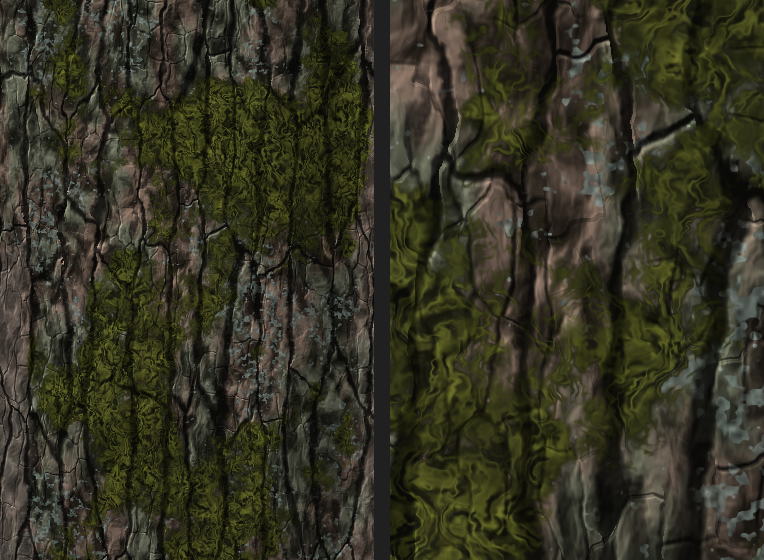
Left, the full canvas; right, a detail of the centre.
Reproduce this texture procedurally as a Shadertoy shader.

```glsl
float hash(vec2 p) {
    return fract(sin(dot(p, vec2(127.1, 311.7))) * 43758.5453);
}

float noise(vec2 p) {
    vec2 i = floor(p), f = fract(p);
    f = f * f * (3.0 - 2.0 * f);
    return mix(mix(hash(i), hash(i + vec2(1, 0)), f.x),
               mix(hash(i + vec2(0, 1)), hash(i + vec2(1, 1)), f.x), f.y);
}

float fbm(vec2 p) {
    float sum = 0.0, amp = 0.533;
    for (int i = 0; i < 4; i++) {
        sum += amp * noise(p);
        p = p * 2.03 + 17.7;
        amp *= 0.5;
    }
    return sum;
}

// Voronoi plates: x = distance to the border, y = random value of the plate
vec2 plates(vec2 p, vec2 scale) {
    vec2 q = p * scale, nearest = vec2(9), second = vec2(9);
    float id = 0.0;
    for (int j = -1; j <= 1; j++)
    for (int i = -1; i <= 1; i++) {
        vec2 cell = floor(q) + vec2(i, j);
        vec2 offset = cell + 0.15 + 0.7 * vec2(hash(cell), hash(cell + 57.3)) - q;
        if (dot(offset, offset) < dot(nearest, nearest)) {
            second = nearest;
            nearest = offset;
            id = hash(cell + 9.1);
        } else if (dot(offset, offset) < dot(second, second)) {
            second = offset;
        }
    }
    // Level borders count as farther away, so they draw as thinner cracks
    float gap = dot(second, second) - dot(nearest, nearest);
    return vec2(0.5 * gap / length((second - nearest) * scale * vec2(1, 0.45)), id);
}

// x = height, y = deep fissures, z = flaky grain, w = plate tone
vec4 bark(vec2 p) {
    p.x += 0.045 * (fbm(p * vec2(11, 5)) - 0.5) + 0.016 * (fbm(p * vec2(60, 32)) - 0.5);
    p.y += 0.05 * (fbm(p * vec2(24, 14) + 5.0) - 0.5);
    vec2 ridge = plates(p, vec2(17, 3.6));
    vec2 flake = plates(p + 3.0, vec2(38, 17));
    float width = 0.003 + 0.011 * noise(p * vec2(15, 6));
    float fissure = smoothstep(0.15 * width, width, ridge.x);
    float crack = smoothstep(0.0, 0.003, flake.x);
    crack = mix(1.0, crack, smoothstep(0.3, 0.65, noise(p * vec2(20, 12) + 31.0)));
    float grain = fbm(p * vec2(75, 36));
    float height = 0.4 * fissure + 0.25 * crack + 0.9 * grain + 0.2 * flake.y;
    return vec4(height, fissure * mix(0.45, 1.0, crack), grain,
                0.6 * ridge.y + 0.4 * flake.y);
}

void mainImage(out vec4 fragColor, in vec2 fragCoord) {
    vec2 p = fragCoord / iResolution.y;
    float side = iResolution.x / iResolution.y - p.x;
    vec4 b = bark(p);
    float relief = b.x - bark(p + vec2(-0.0016, 0.0024)).x;

    // Bare worn bark along the lower left and the right border
    float wobble = 0.04 * (fbm(p * vec2(18, 9)) - 0.5);
    float pale = smoothstep(0.065, 0.035, p.x + wobble) * smoothstep(0.62, 0.5, p.y + wobble);
    float worn = max(pale, 0.5 * smoothstep(0.05, 0.02, side + wobble));

    // Bark
    float tone = smoothstep(0.22, 0.82, b.z + 0.18 * (b.w - 0.5));
    vec3 color = mix(vec3(0.10, 0.095, 0.08), vec3(0.42, 0.40, 0.37), tone);
    float warmth = smoothstep(0.35, 0.65, fbm(p * vec2(24, 11) + 40.0));
    color *= mix(vec3(0.92, 1.0, 0.9), vec3(1.1, 0.97, 0.92), warmth);
    color = mix(color, vec3(0.36, 0.325, 0.30) * (0.5 + b.z), 0.75 * worn);
    color *= clamp(1.0 + 1.7 * relief, 0.4, 1.7);
    color *= mix(0.27, 1.0, b.y);

    // Lichen: crusty pale specks in loose colonies
    float colony = smoothstep(0.46, 0.66, fbm(p * vec2(13, 9) + 71.0));
    float speck = 0.65 * noise(p * 150.0) + 0.35 * noise(p * 330.0 + 8.0);
    float lichen = smoothstep(0.0, 0.09, speck - 0.77 + 0.24 * colony);
    lichen *= (1.0 - 0.8 * worn) * mix(0.3, 1.0, b.y);
    vec3 lichenColor = vec3(0.40, 0.45, 0.43) * (0.55 + 0.75 * noise(p * 260.0 + 3.0));
    color = mix(color, lichenColor * clamp(1.0 + relief, 0.6, 1.4), 0.75 * lichen);

    // Moss: ragged cushions of fine bent strands
    vec2 bend = vec2(fbm(p * 42.0), fbm(p * 42.0 + 23.0)) - 0.5;
    vec2 q = p + 0.045 * bend;
    float strand = 1.0 - abs(2.0 * noise(q * vec2(230, 95)) - 1.0);
    strand = 0.6 * strand + 0.4 * noise(q * vec2(330, 170) + 12.0);
    float cushion = fbm(p * vec2(8.5, 6.5) + 13.0) + 0.22 * (fbm(p * 55.0 + 2.0) - 0.5);
    float moss = smoothstep(0.53, 0.61, cushion + 0.12 * (strand - 0.5) - 0.25 * worn);
    float lush = smoothstep(0.52, 0.72, cushion) * 0.5 + 0.75 * fbm(p * 34.0 + 6.0);
    vec3 mossColor = mix(vec3(0.06, 0.065, 0.03), vec3(0.43, 0.45, 0.15),
                         smoothstep(0.2, 1.0, strand) * clamp(lush, 0.0, 1.0));
    mossColor *= mix(0.5, 1.0, b.y) * clamp(1.0 + 0.6 * relief, 0.6, 1.4);
    color = mix(color, mossColor, 0.92 * moss);

    // Broad shade towards the turned-away right flank
    color *= 1.0 - 0.22 * smoothstep(0.2, 0.1, side) * smoothstep(0.02, 0.07, side);
    color *= 0.85 + 0.3 * fbm(p * 5.0 + 90.0);
    fragColor = vec4(max(color, vec3(0.035, 0.035, 0.028)), 1.0);
}
```
